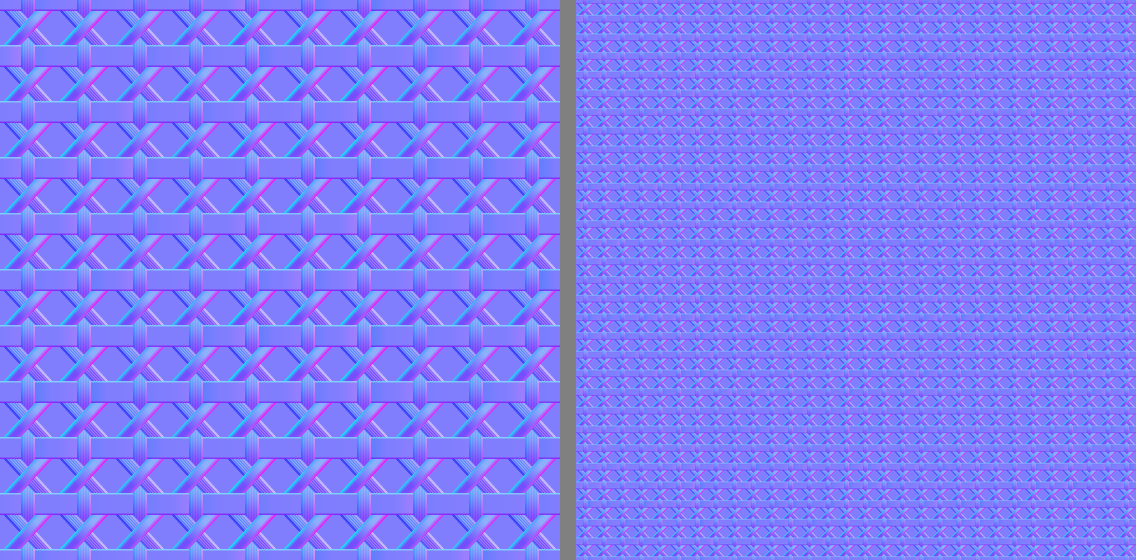
Left, the tile; right, the same tile 3 across and 3 down.
Reproduce this texture map procedurally as a three.js fragment shader.

```glsl
// Normal map of a woven cane lattice: ten by ten cells, each with a flat
// horizontal band, a ribbed upright strand over it and two ribbed diagonals.
// Every part yields a surface tilt (x, y) and a mask; tilts become colour.
varying vec2 vUv;

const float REPEATS = 10.0;
const float BAND_HALF = 0.193;
const float UPRIGHT_HALF = 0.122;
const float DIAGONAL_HALF = 0.113;
const float SOFT = 0.01;

// Wrapped random value for one cell
float cellHash(vec2 id, float seed) {
  vec2 w = mod(id, REPEATS);
  return fract(sin(dot(w, vec2(12.99, 78.23)) + seed * 3.7) * 4375.85);
}

// Coverage of a strip of the given half width
float strip(float d, float halfWidth) {
  return 1.0 - smoothstep(-SOFT, SOFT, abs(d) - halfWidth);
}

// Rounded shoulder: 0 on the flat top, 1 at the rim (t is -1 to 1 across)
float shoulder(float t, float start) {
  return smoothstep(start, 1.0, abs(t));
}

// Fine grooves along a strand
float grooves(float t, float count) {
  return sin(t * 3.1416 * count) * (1.0 - shoulder(t, 0.8));
}

// Band: thin bevelled rims and a slight bow that differs per segment
vec2 bandTilt(float x, float y, vec2 id) {
  float t = y / BAND_HALF;
  float side = step(0.0, x);
  float bow = cellHash(id, 1.0 + side);
  float bend = sign(x) * smoothstep(0.02, 0.4, abs(x)) * bow * bow * 0.13;
  return vec2(bend, sign(t) * shoulder(t, 0.8) * 0.4);
}

// Upright: arches over the band, with grooves and rounded sides
vec2 uprightTilt(vec2 p, float lean) {
  float t = p.x / UPRIGHT_HALF;
  float rim = shoulder(t, 0.55);
  float across = sign(t) * rim * (0.24 + 0.1 * lean) + grooves(t, 5.0) * 0.085;
  float arch = 0.19 * clamp(p.y * 4.2, -1.0, 1.0);
  return vec2(across + 0.06 * (lean - 0.5), arch);
}

// Rising diagonal through the origin: xy is the tilt, z the coverage
vec3 diagonal(vec2 p, float edge, float start, vec2 bend, float rib, float ribCount) {
  vec2 along = normalize(vec2(0.92, 1.0));
  vec2 across = vec2(along.y, -along.x);
  float s = dot(p, along);
  float d = dot(p, across);
  float t = d / DIAGONAL_HALF;
  float rim = shoulder(t, start);
  float exposed = mix(0.5, 1.0, smoothstep(-0.15, 0.2, s * sign(t)));
  vec2 arch = bend * clamp(s * 4.5, -1.0, 1.0) * (1.0 - rim);
  float slope = sign(t) * rim * edge * exposed + grooves(t, ribCount) * rib;
  return vec3(arch + across * slope, strip(d, DIAGONAL_HALF));
}

void main() {
  vec2 grid = vUv * REPEATS;
  vec2 p = fract(grid) - 0.5;
  vec2 id = floor(grid);

  // Coordinates centred on the band and on its segment between uprights
  vec2 q = fract(grid + 0.5) - 0.5;
  vec2 bandId = floor(grid + 0.5);
  float columnLean = cellHash(vec2(id.x, 0.0), 5.0);
  float uprightLean = mix(columnLean, cellHash(vec2(id.x, bandId.y), 7.0), 0.4);

  // Band, then the upright that crosses it
  float band = strip(q.y, BAND_HALF);
  vec2 tilt = bandTilt(q.x, q.y, bandId) * band;
  tilt = mix(tilt, uprightTilt(vec2(p.x, q.y), uprightLean), strip(p.x, UPRIGHT_HALF));

  // Diagonals pass beneath the band; the rising one lies on top
  vec3 falling = diagonal(vec2(-p.x, p.y), 0.4, 0.3, vec2(0.04, 0.1), 0.14, 6.0);
  falling.x = -falling.x;
  float risingEdge = 0.44 + 0.14 * columnLean;
  vec3 rising = diagonal(p, risingEdge, 0.22, vec2(0.05, 0.19), 0.06, 5.0);
  tilt = mix(tilt, falling.xy, falling.z * (1.0 - band));
  tilt = mix(tilt, rising.xy, rising.z * (1.0 - band));

  float blue = 0.995 - 0.12 * dot(tilt, tilt);
  gl_FragColor = vec4(vec2(0.505, 0.495) + tilt, blue, 1.0);
}
```
